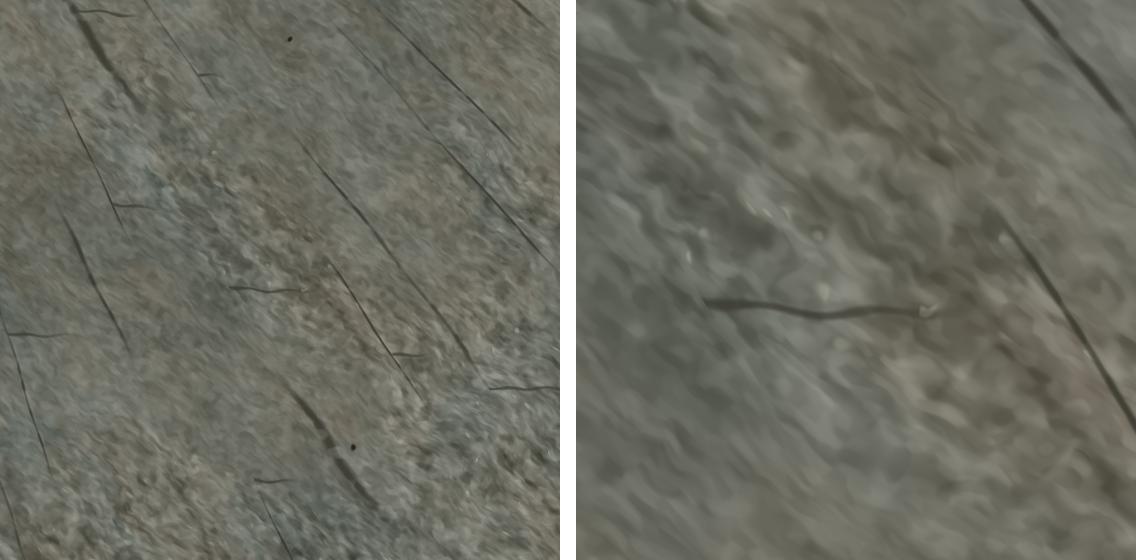
Left, the full canvas; right, a detail of the centre.
Give the GLSL for this texture, as a Shadertoy shader.

```glsl
// Weathered grey-green slate with slanting cracks, short joints and pale flakes.

const vec3 SLATE = vec3(0.429, 0.431, 0.390);
const vec3 CREVICE = vec3(0.225, 0.22, 0.185);
const vec3 FLAKE = vec3(0.66, 0.66, 0.60);
const vec3 WARM_SHIFT = vec3(0.025, 0.0, -0.012);
const vec2 VANISHING_POINT = vec2(-0.61, 2.26);
const float LANES = 15.0;
const float JOINTS = 2.1;
const float GRAIN_ANGLE = -0.70;

vec2 hash2(vec2 p) {
    vec3 q = fract(p.xyx * vec3(0.1031, 0.1030, 0.0973));
    q += dot(q, q.yzx + 33.33);
    return fract((q.xx + q.yz) * q.zy);
}

vec2 rotate(vec2 p, float angle) {
    float c = cos(angle), s = sin(angle);
    return vec2(c * p.x + s * p.y, c * p.y - s * p.x);
}

// Soft cellular noise: random cell tones blended by distance, mean 0
float cellNoise(vec2 p) {
    vec2 cell = floor(p);
    float sum = 0.0, total = 0.0;
    for (int y = -1; y <= 1; y++)
    for (int x = -1; x <= 1; x++) {
        vec2 id = cell + vec2(x, y);
        vec2 d = id + 0.15 + 0.7 * hash2(id) - p;
        float weight = exp(-7.0 * dot(d, d));
        sum += weight * hash2(id + 71.7).x;
        total += weight;
    }
    return sum / total - 0.5;
}

// Sparse soft dots, one at most in each cell
float spots(vec2 p, float chance, float radius) {
    vec2 cell = floor(p);
    float cover = 0.0;
    for (int y = -1; y <= 1; y++)
    for (int x = -1; x <= 1; x++) {
        vec2 id = cell + vec2(x, y);
        vec2 pick = hash2(id + 19.3);
        float d = length(id + hash2(id) - p);
        float size = radius * (0.5 + 0.5 * pick.y);
        float dotCover = 1.0 - smoothstep(0.3 * size, size, d);
        cover = max(cover, dotCover * step(pick.x, chance));
    }
    return cover;
}

// Light minus dark side of raised flakes
float relief(vec2 p, vec2 lightStep) {
    return cellNoise(p) - cellNoise(p + lightStep);
}

// Fanned lane coordinate whose whole numbers are the long cracks
float laneCoord(vec2 p) {
    vec2 d = p - VANISHING_POINT;
    float angle = atan(d.x, -d.y);
    float wobble = 0.04 * sin(9.0 * p.y + 20.0 * angle) + 0.015 * sin(47.0 * p.y + 21.0 * p.x);
    return angle * LANES + 0.25 * sin(41.0 * angle) + wobble;
}

// Line broken into visible stretches
float stretches(float along, float id) {
    float wave = sin(9.0 * along + 4.7 * id) + 0.6 * sin(17.0 * along + 2.1 * id);
    return smoothstep(-0.4, 1.0, wave);
}

float lineCover(float dist, float width) {
    return 1.0 - smoothstep(0.15 * width, width, dist);
}

void mainImage(out vec4 fragColor, in vec2 fragCoord) {
    vec2 p = fragCoord / iResolution.y;

    // Grain frame, bent by layered sines and stretched along the slant
    vec2 bend = 0.006 * sin(p.yx * vec2(23.0, 19.0) + 2.0 * sin(p * 11.0));
    bend += 0.003 * sin(p.yx * vec2(71.0, 63.0) + p * 37.0);
    bend += 0.0015 * sin(p.yx * vec2(167.0, 149.0) + 3.0 * sin(p * 41.0));
    vec2 grain = rotate(p + bend, GRAIN_ANGLE) * vec2(0.55, 1.0) + 5.0;

    // Broad patches down to fine streaks
    float rough = smoothstep(-0.22, 0.2, cellNoise(grain * 5.0 + 40.0));
    float tone = 0.05 * cellNoise(grain * 7.0);
    tone += 0.045 * cellNoise(grain * 17.0 + 9.0);
    tone += mix(0.05, 0.10, rough) * cellNoise(grain * 46.0);
    tone += mix(0.07, 0.12, rough) * cellNoise(grain * vec2(90.0, 105.0));
    tone += mix(0.06, 0.09, rough) * cellNoise(grain * vec2(150.0, 190.0) + 31.0);

    // Curled flakes catch the light on one edge
    float flakes = relief(grain * vec2(64.0, 52.0) + 3.0, vec2(0.15, 0.4));
    tone += mix(0.03, 0.11, rough) * flakes;

    // Planks between cracks, each with its own slight tone
    float lane = laneCoord(p);
    float row = floor(lane);
    float joint = p.y * JOINTS + hash2(vec2(row, 3.0)).x;
    joint += 0.12 * p.x + 0.006 * sin(30.0 * p.x) + 0.004 * sin(95.0 * p.x);
    vec2 plank = vec2(row, floor(joint));
    tone += 0.02 * (hash2(plank + 8.0).x - 0.5);

    // Long slanting cracks, ragged where the stone has crumbled
    float crackId = round(lane);
    float side = (lane - crackId) / LANES * length(p - VANISHING_POINT);
    float ragged = 0.7 + 1.2 * cellNoise(p * 55.0);
    float visible = stretches(p.y, crackId) * clamp(ragged + 0.3, 0.0, 1.0);
    float crack = visible * lineCover(abs(side), 0.0035 + 0.002 * ragged);
    float shade = visible * lineCover(abs(side), 0.014);
    float lip = visible * lineCover(abs(side - 0.006), 0.005);

    // Short joints across some planks
    float jointId = round(joint);
    vec2 jointPick = hash2(vec2(row, jointId) + 27.0);
    float reach = 1.0 - smoothstep(0.4, 0.9, fract(lane) + 0.3 * jointPick.y);
    float jointLine = lineCover(abs(joint - jointId) / JOINTS, 0.003 + 0.002 * ragged);
    crack = max(crack, 0.8 * jointLine * reach * step(jointPick.x, 0.45));

    // Pale chips gather on rough ground; pits are rare
    float chipShape = smoothstep(-0.15, 0.2, flakes);
    float chips = spots(grain * vec2(62.0, 54.0) + 0.7 * flakes, 0.22, 0.38);
    float pits = spots(p * 6.0 + 6.0 * bend, 0.07, 0.06);

    vec3 color = SLATE + tone - 0.025 * shade + 0.03 * lip;
    color += WARM_SHIFT * (cellNoise(grain * 6.0 + 77.0) + cellNoise(grain * 21.0 + 50.0));
    color = mix(color, FLAKE, 0.6 * chips * chipShape * rough);
    color = mix(color, CREVICE, 0.85 * crack);
    color = mix(color, 0.5 * CREVICE, 0.9 * pits);
    fragColor = vec4(color, 1.0);
}
```
